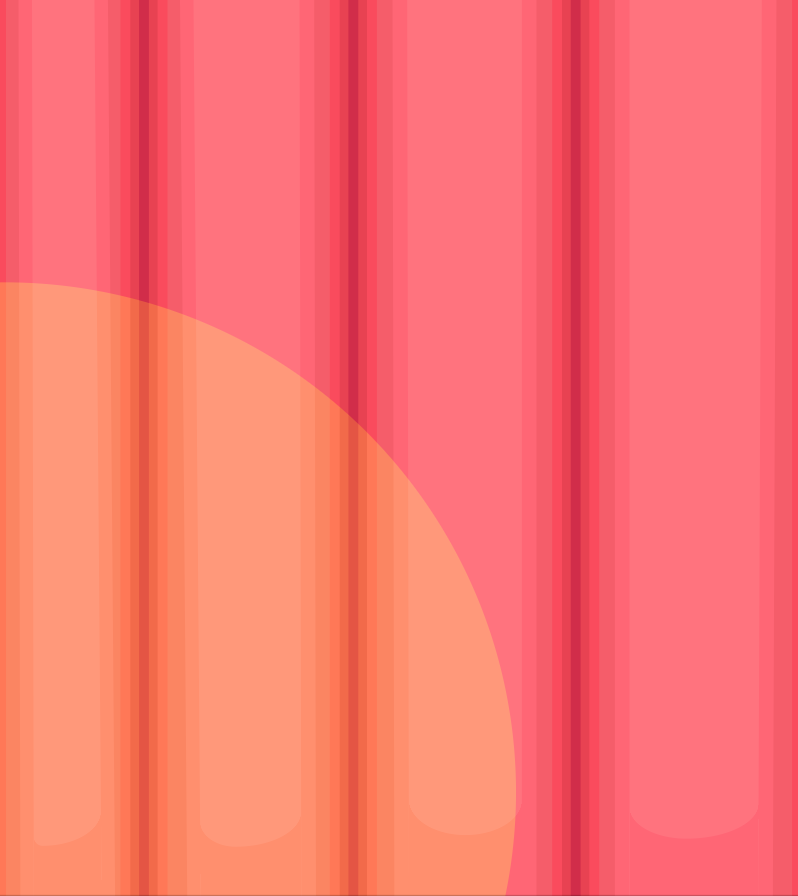
A Shadertoy shader for this background:

```glsl
// Draws a pleated curtain in flat pink tones with a large orange disc low on the left.
// Each pleat is a stack of nested vertical bands; panels end in soft rounded hems,
// and the disc recolours the same bands with a second tone ramp.

const int FOLDS = 5;
const int TONES = 6;

// Fold centres, and how far each fold's outer bands lean towards the base
const float FOLD_X[FOLDS] = float[](-0.0195, 0.1602, 0.3932, 0.6406, 0.9076);
const float FOLD_LEAN[FOLDS] = float[](0.002, 0.008, 0.002, 0.0, -0.004);

// Half width of each band, from the widest to the dark crease
const float BAND_HALF[TONES] = float[](0.0, 0.0599, 0.0436, 0.0262, 0.0152, 0.0055);

// Hem of the panel to the right of each fold: apex position and height
const float HEM_APEX[FOLDS] = float[](0.13, 0.35, 0.50, 0.44, 0.50);
const float HEM_Y[FOLDS] = float[](0.056, 0.055, 0.068, 0.064, 0.064);

const vec3 PINK[TONES] = vec3[](
    vec3(1.00, 0.45, 0.495), vec3(1.00, 0.40, 0.46), vec3(0.96, 0.365, 0.415),
    vec3(0.98, 0.295, 0.365), vec3(0.91, 0.26, 0.32), vec3(0.82, 0.175, 0.29));
const vec3 ORANGE[TONES] = vec3[](
    vec3(1.00, 0.597, 0.48), vec3(1.00, 0.56, 0.43), vec3(0.985, 0.52, 0.385),
    vec3(1.00, 0.47, 0.34), vec3(0.95, 0.417, 0.29), vec3(0.895, 0.335, 0.268));

const vec2 DISC_CENTRE = vec2(0.0052, 0.1159);
const float DISC_RADIUS = 0.569;

// Antialiased coverage of a signed distance (negative inside)
float coverage(float dist, float pixel) {
    return clamp(0.5 - dist / pixel, 0.0, 1.0);
}

// Folds near the left have slightly narrower outer bands
float bandHalf(int fold, int tone) {
    float spread = (fold < 2 && tone < 3) ? 0.92 : 1.0;
    return BAND_HALF[tone] * spread;
}

// Only the two outer bands lean
float bandCentre(int fold, int tone, float y) {
    return FOLD_X[fold] + (tone < 3 ? FOLD_LEAN[fold] * (1.0 - y) : 0.0);
}

// Height of a lopsided elliptical hem, at x between the panel's sides
float hemHeight(float x, float left, float right, float apex, float base) {
    float t = clamp((x - left) / (right - left), 0.0, 1.0) - apex;
    float lift = t < 0.0 ? 0.08 * apex : 0.039;
    float s = t < 0.0 ? t / apex : t / (1.0 - apex);
    return base + lift * (1.0 - sqrt(max(1.0 - s * s, 0.0)));
}

// Coverage of one tone over all folds
float bandMask(vec2 p, int tone, float pixel) {
    float mask = 0.0;
    for (int i = 0; i < FOLDS; i++) {
        float dist = abs(p.x - bandCentre(i, tone, p.y)) - bandHalf(i, tone);
        mask = max(mask, coverage(dist, pixel));
    }
    return mask;
}

// Coverage of the strip below the panel hems
float hemMask(vec2 p, float pixel) {
    float mask = 0.0;
    for (int i = 0; i < FOLDS - 1; i++) {
        float left = bandCentre(i, 1, p.y) + bandHalf(i, 1);
        float right = bandCentre(i + 1, 1, p.y) - bandHalf(i + 1, 1);
        float hem = hemHeight(p.x, left, right, HEM_APEX[i], HEM_Y[i]);
        float inside = step(left, p.x) * step(p.x, right);
        mask = max(mask, inside * coverage(p.y - hem, pixel));
    }
    return mask;
}

void mainImage(out vec4 fragColor, in vec2 fragCoord) {
    vec2 p = fragCoord / iResolution.xy * vec2(0.888, 1.0);
    float pixel = 1.0 / iResolution.y;

    // Stack the bands in both tone ramps
    vec3 curtain = PINK[0];
    vec3 litCurtain = ORANGE[0];
    for (int tone = 1; tone < TONES; tone++) {
        float mask = bandMask(p, tone, pixel);
        if (tone == 1) mask = max(mask, hemMask(p, pixel));
        curtain = mix(curtain, PINK[tone], mask);
        litCurtain = mix(litCurtain, ORANGE[tone], mask);
    }

    // Reveal the orange ramp inside the disc
    float disc = coverage(length(p - DISC_CENTRE) - DISC_RADIUS, pixel);
    vec3 color = mix(curtain, litCurtain, disc);

    // Thin shadow along the lower border
    color *= 1.0 - 0.2 * coverage(p.y - 0.0013, pixel);
    fragColor = vec4(color, 1.0);
}
```
